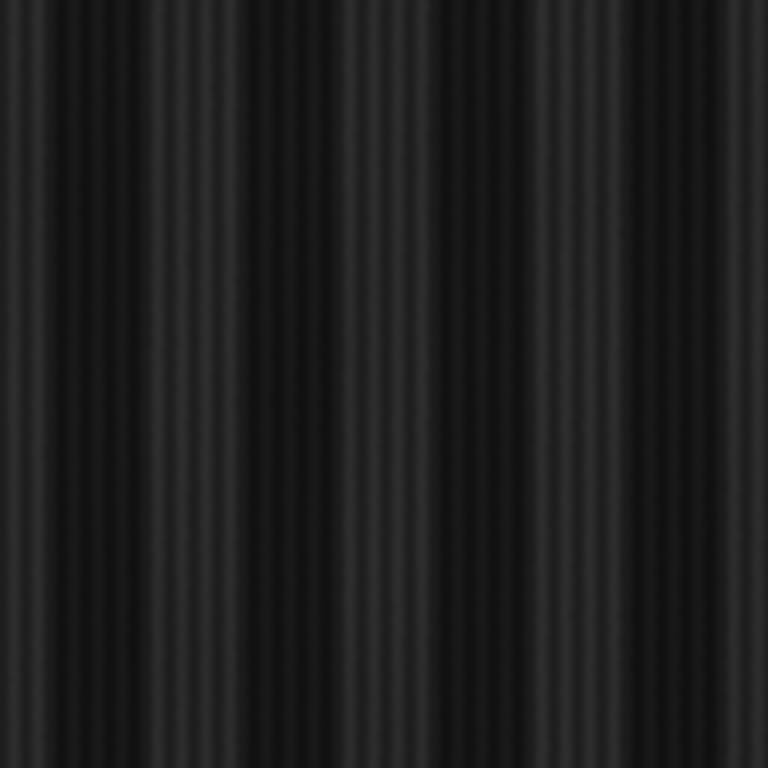
A WebGL 1 fragment shader for this texture:

```glsl
precision highp float;
// Dark ribbed knit: four broad light and dark bands of fine vertical ribs, faintly worn.

uniform vec2 u_resolution;

const float TAU = 6.2831853;
const float BANDS = 4.0;             // light/dark pairs across
const float RIBS = 32.0;             // fine ribs across
const float STITCHES = 32.0;         // stitch rows down
const float BAND_CENTER = 0.0104;    // middle of a light band, in band periods
const float BAND_SOFTNESS = 0.04;    // half width of a band edge, in band periods
const float RIB_PHASE = 0.583;       // crest of a light rib, in rib periods
const float LIGHT_RELIEF = 0.030;    // crest height in light bands
const float DARK_RELIEF = -0.016;    // ribs are inverted in dark bands
const float STITCH_WOBBLE = 0.012;   // sideways stitch bulge, in rib periods
const float EDGE_WOBBLE = 0.035;     // irregular sideways drift, in rib periods
const float WEAR = 0.07;             // broad brightness variation
const float GRAIN = 0.03;            // fine fibre variation
const vec3 LIGHT_YARN = vec3(0.144);
const vec3 DARK_YARN = vec3(0.081);

// Pseudo-random unit gradient at a lattice point.
vec2 gradientAt(vec2 cell, vec2 period) {
  vec2 p = mod(cell, period);
  float angle = TAU * fract(sin(dot(p, vec2(12.99, 78.23))) * 4375.85);
  return vec2(cos(angle), sin(angle));
}

// Gradient noise that wraps after a whole number of cells.
float wrappedNoise(vec2 uv, vec2 period) {
  vec2 p = uv * period;
  vec2 cell = floor(p);
  vec2 f = p - cell;
  vec2 blend = f * f * f * (f * (f * 6.0 - 15.0) + 10.0);
  vec2 right = vec2(1.0, 0.0);
  vec2 up = vec2(0.0, 1.0);
  float a = dot(gradientAt(cell, period), f);
  float b = dot(gradientAt(cell + right, period), f - right);
  float c = dot(gradientAt(cell + up, period), f - up);
  float d = dot(gradientAt(cell + 1.0, period), f - 1.0);
  return mix(mix(a, b, blend.x), mix(c, d, blend.x), blend.y);
}

// 1 inside light bands, 0 inside dark ones, with soft edges.
float lightBand(float x) {
  float offset = abs(fract(x * BANDS - BAND_CENTER + 0.5) - 0.5);
  return 1.0 - smoothstep(0.25 - BAND_SOFTNESS, 0.25 + BAND_SOFTNESS, offset);
}

void main() {
  vec2 uv = gl_FragCoord.xy / u_resolution;

  // Stitches nudge the ribs slightly sideways.
  float drift = STITCH_WOBBLE * sin(TAU * STITCHES * uv.y)
              + EDGE_WOBBLE * wrappedNoise(uv, vec2(32.0, 48.0));
  float x = uv.x + drift / RIBS;

  // Bands and ribs.
  float light = lightBand(x);
  float crest = cos(TAU * (x * RIBS - RIB_PHASE));
  vec3 color = mix(DARK_YARN, LIGHT_YARN, light);
  color += crest * mix(DARK_RELIEF, LIGHT_RELIEF, light);

  // Broad wear and fine fibre grain.
  float shade = 1.0 + WEAR * wrappedNoise(uv, vec2(5.0, 3.0))
              + GRAIN * wrappedNoise(uv, vec2(96.0, 64.0));
  gl_FragColor = vec4(color * shade, 1.0);
}
```
